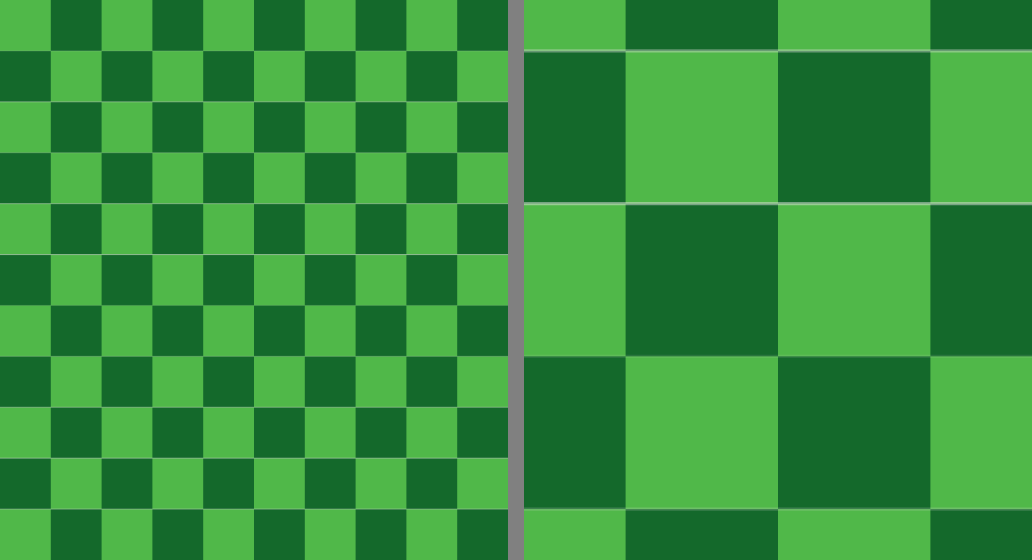
Left, the full canvas; right, a detail of the centre.
A Shadertoy shader for this pattern:

```glsl
// Two-green checkerboard, ten by eleven squares, with faint pale seams between rows.

// Square wave of +1 and -1 per unit, box-filtered over one pixel.
float softSquareWave(float p, float pixel) {
    float edgeDistance = 0.5 - abs(fract(p) - 0.5);
    float side = 1.0 - 2.0 * mod(floor(p), 2.0);
    return side * clamp(2.0 * edgeDistance / pixel, 0.0, 1.0);
}

// Opacity of the seam under each row, counted from the top.
float seamOpacity(int row) {
    float opacity[10] = float[10](0.15, 0.38, 0.2, 0.4, 0.5, 0.1, 0.2, 0.35, 0.42, 0.35);
    return opacity[clamp(row, 1, 10) - 1];
}

void mainImage(out vec4 fragColor, in vec2 fragCoord) {
    // Cell coordinates, with rows counted downwards
    vec2 cells = vec2(10.0, 11.0);
    vec2 uv = fragCoord / iResolution.xy;
    vec2 p = vec2(uv.x, 1.0 - uv.y) * cells;
    vec2 pixel = cells / iResolution.xy;

    // Checks
    float check = softSquareWave(p.x, pixel.x) * softSquareWave(p.y, pixel.y);
    vec3 darkGreen = vec3(0.08, 0.41, 0.17);
    vec3 lightGreen = vec3(0.315, 0.72, 0.285);
    vec3 color = mix(darkGreen, lightGreen, 0.5 + 0.5 * check);

    // Hairline seams along the inner row boundaries
    float boundary = floor(p.y + 0.5);
    float inner = step(0.5, boundary) * step(boundary, 10.5);
    float seam = clamp((0.0105 - abs(p.y - boundary)) / pixel.y + 0.5, 0.0, 1.0);
    color = mix(color, vec3(0.88, 0.88, 0.87), seam * inner * seamOpacity(int(boundary)));

    fragColor = vec4(color, 1.0);
}
```
